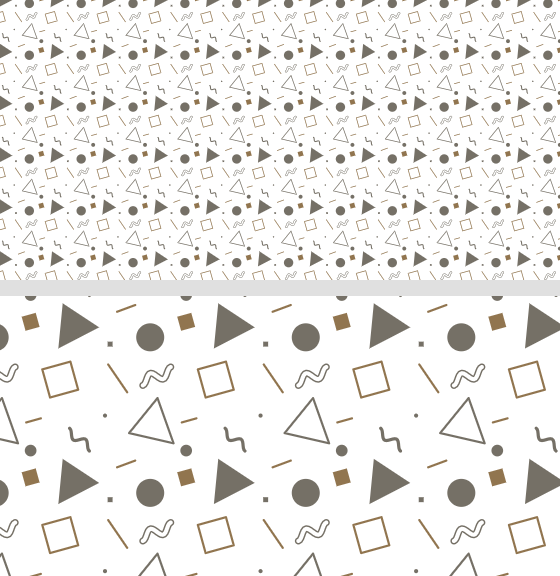
Top: the whole. Bottom: its middle third, enlarged.
Write a Shadertoy shader that draws this pattern.

```glsl
// Seamless scatter of grey and bronze geometric confetti on white.
#define ROWS 5.4                      // tiles down the canvas
#define TILE 106.667                  // tile side in design units
#define ORIGIN vec2(384.0, 192.0)     // tile anchor from the upper left
#define TILT 0.27                     // lean of the squares, radians
#define THIN 0.75                     // half width of fine outlines
#define BOLD 1.1                      // half width of heavy strokes
#define WAVES 3.0                     // half periods in a squiggle
#define PAPER vec3(1.0)
#define GREY vec3(0.46, 0.44, 0.40)
#define BRONZE vec3(0.57, 0.46, 0.31)

// Offset from the nearest repeat of a centre
vec2 around(vec2 p, vec2 centre) {
    return mod(p - centre + 0.5 * TILE, TILE) - 0.5 * TILE;
}

vec2 turn(vec2 p, float a) {
    float c = cos(a), s = sin(a);
    return vec2(c * p.x - s * p.y, s * p.x + c * p.y);
}

// Distance functions
float segment(vec2 p, vec2 a, vec2 b) {
    vec2 e = b - a;
    return length(p - a - e * clamp(dot(p - a, e) / dot(e, e), 0.0, 1.0));
}

float square(vec2 p, float halfSide) {
    vec2 d = abs(p) - halfSide;
    return length(max(d, 0.0)) + min(max(d.x, d.y), 0.0);
}

float cross2(vec2 a, vec2 b) { return a.x * b.y - a.y * b.x; }

// Corners run clockwise on a y-down plane
float triangle(vec2 p, vec2 a, vec2 b, vec2 c) {
    float edge = min(segment(p, a, b), min(segment(p, b, c), segment(p, c, a)));
    float inside = min(cross2(b - a, p - a), min(cross2(c - b, p - b), cross2(a - c, p - c)));
    return inside > 0.0 ? -edge : edge;
}

vec2 wavePoint(float t, float len, float amp) {
    return vec2(t * len, amp * sin(WAVES * 3.14159 * t));
}

float squiggle(vec2 p, float len, float amp) {
    const int STEPS = 20;
    float d = TILE;
    vec2 a = wavePoint(-0.5, len, amp);
    for (int i = 1; i <= STEPS; i++) {
        vec2 b = wavePoint(float(i) / float(STEPS) - 0.5, len, amp);
        d = min(d, segment(p, a, b));
        a = b;
    }
    return d;
}

// Antialiased coverage
float fill(float d, float px) { return clamp(0.5 - d / px, 0.0, 1.0); }
float stroke(float d, float w, float px) { return fill(d - w, px) - fill(d + w, px); }

void mainImage(out vec4 fragColor, in vec2 fragCoord) {
    float px = ROWS * TILE / iResolution.y;
    vec2 p = vec2(fragCoord.x, iResolution.y - fragCoord.y) * px - ORIGIN;

    // Grey solids
    float solid = length(around(p, vec2(103.0, 135.0))) - 9.6;
    solid = min(solid, length(around(p, vec2(21.0, 106.0))) - 4.0);
    solid = min(solid, length(around(p, vec2(72.0, 82.0))) - 1.4);
    solid = min(solid, square(around(p, vec2(75.5, 33.0)), 1.7));
    solid = min(solid, triangle(around(p, vec2(50.0, 21.0)),
        vec2(-7.0, -16.0), vec2(18.0, 0.5), vec2(-10.0, 15.0)));
    float grey = fill(solid, px);

    // Grey outlined triangle
    float frame = triangle(around(p, vec2(105.0, 88.0)),
        vec2(3.0, -18.0), vec2(14.0, 13.0), vec2(-16.5, 6.0));
    grey = max(grey, stroke(frame, THIN, px));

    // Heavy squiggle and hollow squiggle
    float heavy = squiggle(turn(around(p, vec2(54.5, 98.5)), -0.6), 20.0, -2.6);
    grey = max(grey, stroke(heavy, BOLD, px));
    float hollow = squiggle(turn(around(p, vec2(107.5, 55.0)), 0.3), 22.0, 3.2) - 1.9;
    grey = max(grey, stroke(hollow, 0.5, px));

    // Bronze squares
    float bronze = fill(square(turn(around(p, vec2(21.0, 17.7)), TILT), 5.0), px);
    float box = square(turn(around(p, vec2(41.3, 57.3)), TILT), 10.0);
    bronze = max(bronze, stroke(box, THIN, px));

    // Bronze dashes
    float dash = segment(around(p, vec2(80.7, 56.5)), vec2(-6.5, -9.5), vec2(6.5, 9.5));
    dash = min(dash, segment(around(p, vec2(86.5, 8.5)), vec2(-6.2, 2.3), vec2(6.2, -2.3)));
    dash = min(dash, segment(around(p, vec2(23.0, 85.3)), vec2(-5.0, 1.4), vec2(5.0, -1.4)));
    bronze = max(bronze, stroke(dash, THIN, px));

    vec3 color = mix(PAPER, GREY, grey);
    fragColor = vec4(mix(color, BRONZE, bronze), 1.0);
}
```
